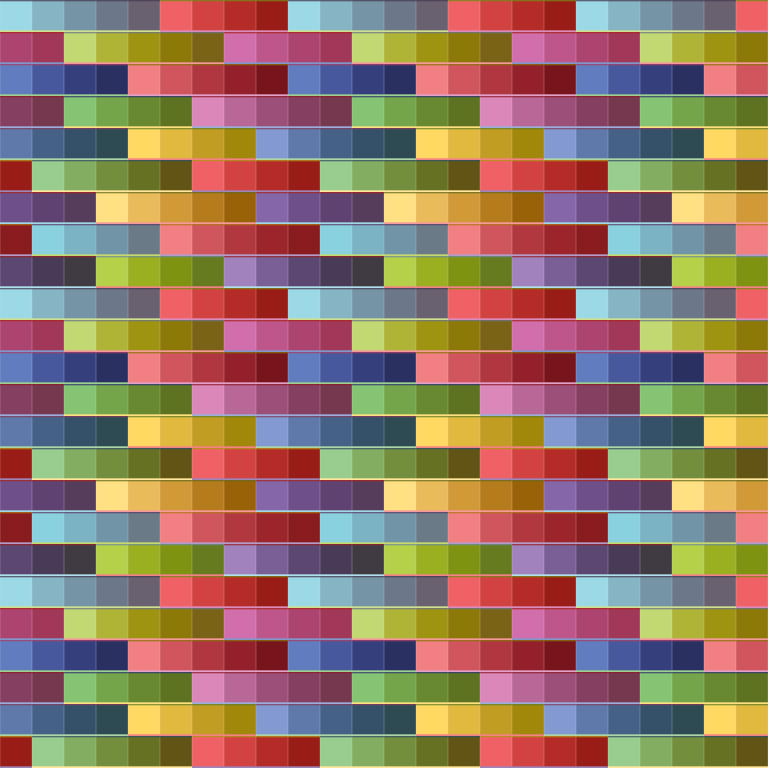
This pattern is drawn by a three.js fragment shader. Its source:

```glsl
#define CELLS 24.0
#define PERIOD 9.0
#define ROW_SHIFT 2.0
#define LONG_RUN 5.0
#define TOP_LINE 0.045
#define BOTTOM_LINE 0.05
#define GRID_LINE 0.035
#define GRID_ALPHA 0.2
#define SAMPLES 3

varying vec2 vUv;

// Quadratic ramp through three colours
vec3 ramp(float t, vec3 light, vec3 middle, vec3 dark) {
  vec3 control = 2.0 * middle - 0.5 * (light + dark);
  return mix(mix(light, control, t), mix(control, dark, t), t);
}

// Five-cell runs, one per row
vec3 longRun(float row, float t) {
  if (row < 0.5) return ramp(t, vec3(0.61, 0.85, 0.90), vec3(0.46, 0.58, 0.65), vec3(0.41, 0.38, 0.44));
  if (row < 1.5) return ramp(t, vec3(0.76, 0.85, 0.45), vec3(0.62, 0.58, 0.07), vec3(0.48, 0.39, 0.09));
  if (row < 2.5) return ramp(t, vec3(0.95, 0.50, 0.51), vec3(0.69, 0.21, 0.25), vec3(0.47, 0.08, 0.11));
  if (row < 3.5) return ramp(t, vec3(0.86, 0.53, 0.73), vec3(0.61, 0.31, 0.47), vec3(0.46, 0.22, 0.31));
  if (row < 4.5) return ramp(t, vec3(0.51, 0.60, 0.82), vec3(0.27, 0.38, 0.53), vec3(0.18, 0.29, 0.32));
  if (row < 5.5) return ramp(t, vec3(0.60, 0.80, 0.56), vec3(0.45, 0.56, 0.24), vec3(0.38, 0.33, 0.08));
  if (row < 6.5) return ramp(t, vec3(1.00, 0.88, 0.51), vec3(0.82, 0.60, 0.22), vec3(0.60, 0.38, 0.03));
  if (row < 7.5) return ramp(t, vec3(0.95, 0.50, 0.51), vec3(0.70, 0.22, 0.25), vec3(0.54, 0.11, 0.12));
  return ramp(t, vec3(0.63, 0.51, 0.74), vec3(0.36, 0.28, 0.45), vec3(0.25, 0.23, 0.26));
}

// Four-cell runs, one per row
vec3 shortRun(float row, float t) {
  if (row < 0.5) return ramp(t, vec3(0.94, 0.38, 0.40), vec3(0.76, 0.21, 0.20), vec3(0.60, 0.11, 0.09));
  if (row < 1.5) return ramp(t, vec3(0.82, 0.43, 0.67), vec3(0.71, 0.30, 0.49), vec3(0.63, 0.22, 0.35));
  if (row < 2.5) return ramp(t, vec3(0.38, 0.49, 0.75), vec3(0.24, 0.29, 0.55), vec3(0.17, 0.19, 0.39));
  if (row < 3.5) return ramp(t, vec3(0.52, 0.77, 0.45), vec3(0.43, 0.59, 0.23), vec3(0.37, 0.45, 0.13));
  if (row < 4.5) return ramp(t, vec3(1.00, 0.85, 0.38), vec3(0.82, 0.67, 0.19), vec3(0.63, 0.53, 0.04));
  if (row < 5.5) return ramp(t, vec3(0.94, 0.38, 0.40), vec3(0.76, 0.21, 0.20), vec3(0.60, 0.11, 0.09));
  if (row < 6.5) return ramp(t, vec3(0.52, 0.40, 0.66), vec3(0.40, 0.28, 0.49), vec3(0.34, 0.24, 0.36));
  if (row < 7.5) return ramp(t, vec3(0.54, 0.82, 0.88), vec3(0.46, 0.64, 0.71), vec3(0.42, 0.48, 0.53));
  return ramp(t, vec3(0.71, 0.82, 0.29), vec3(0.55, 0.63, 0.09), vec3(0.40, 0.48, 0.12));
}

vec3 runColor(bool isLong, float row, float t) {
  row = mod(row + 0.5, PERIOD) - 0.5;
  return isLong ? longRun(row, t) : shortRun(row, t);
}

vec3 pattern(vec2 uv) {
  // Rows count downward, each shifted against the one above
  vec2 grid = vec2(uv.x, 1.0 - uv.y) * CELLS;
  vec2 cell = floor(grid);
  vec2 local = grid - cell;
  float place = floor(mod(cell.x - ROW_SHIFT * cell.y + 0.5, PERIOD));
  bool isLong = place < LONG_RUN;
  float t = isLong ? place / (LONG_RUN - 1.0)
                   : (place - LONG_RUN) / (PERIOD - LONG_RUN - 1.0);
  vec3 color = runColor(isLong, cell.y, t);

  // Pale seams between columns
  float seam = step(min(local.x, 1.0 - local.x), 0.5 * GRID_LINE);
  color = mix(color, vec3(0.85), GRID_ALPHA * seam);

  // Deep line above and pale line below, tinted by the adjoining rows
  if (local.y < TOP_LINE)
    color = mix(color, runColor(isLong, cell.y - 1.0, 0.8), 0.75);
  if (local.y > 1.0 - BOTTOM_LINE)
    color = mix(runColor(isLong, cell.y + 1.0, 0.0), vec3(1.0), 0.2);
  return color;
}

void main() {
  // Average over the pixel footprint to smooth every edge
  vec2 footprint = fwidth(vUv);
  vec3 sum = vec3(0.0);
  for (int i = 0; i < SAMPLES; i++) {
    for (int j = 0; j < SAMPLES; j++) {
      vec2 offset = (vec2(float(i), float(j)) + 0.5) / float(SAMPLES) - 0.5;
      sum += pattern(vUv + offset * footprint);
    }
  }
  gl_FragColor = vec4(sum / float(SAMPLES * SAMPLES), 1.0);
}
```
